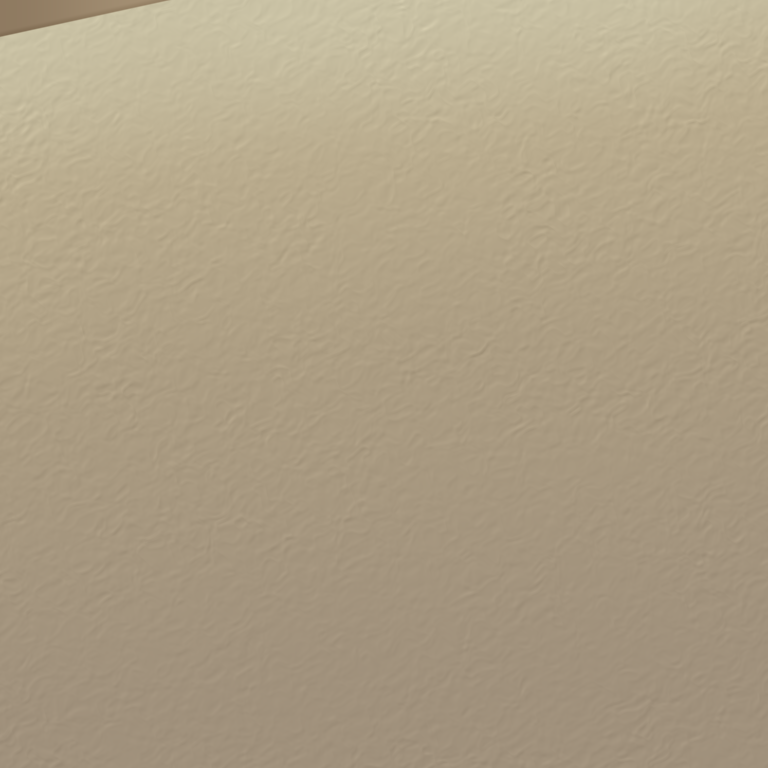
A WebGL 2 fragment shader for this texture:

```glsl
#version 300 es
precision highp float;
uniform vec2 u_resolution;
out vec4 fragColor;

float hash(vec2 cell) {
    uvec2 q = uvec2(ivec2(cell) + 4096) * uvec2(1597334673u, 3812015801u);
    uint n = (q.x ^ q.y) * 1597334673u;
    n = (n ^ (n >> 15)) * 2246822519u;
    return float((n ^ (n >> 13)) >> 8) / 16777216.0;
}

float noise(vec2 p) {
    vec2 cell = floor(p), f = fract(p);
    f = f * f * f * (f * (f * 6.0 - 15.0) + 10.0);
    float low = mix(hash(cell), hash(cell + vec2(1, 0)), f.x);
    float high = mix(hash(cell + vec2(0, 1)), hash(cell + vec2(1, 1)), f.x);
    return mix(low, high, f.y);
}

// Wrinkled leather height, stretched along a rising diagonal
float grainHeight(vec2 p) {
    p += 0.012 * (vec2(noise(p * 42.0), noise(p * 42.0 + 31.0)) - 0.5);
    vec2 q = mat2(0.85, -0.53, 0.53, 0.85) * p * vec2(1.0, 1.0);
    q.x *= 0.68;
    float folds = 1.0 - abs(2.0 * noise(q * 95.0) - 1.0);
    float bumps = noise(q * 135.0 + 17.0);
    float pores = noise(p * 210.0 + 53.0);
    return 0.45 * folds + 0.55 * bumps + 0.18 * pores;
}

// Soft falloff from the lit upper rim to the shaded base
vec3 surfaceColor(float depth) {
    vec3 color = mix(vec3(0.79, 0.76, 0.645), vec3(0.73, 0.675, 0.555), smoothstep(0.02, 0.28, depth));
    color = mix(color, vec3(0.675, 0.615, 0.51), smoothstep(0.16, 0.58, depth));
    return mix(color, vec3(0.628, 0.568, 0.485), smoothstep(0.42, 1.0, depth));
}

void main() {
    vec2 uv = gl_FragCoord.xy / u_resolution;
    float pixel = 1.0 / u_resolution.y;

    // Broad shading with faint cloudy variation
    float depth = 1.0 - uv.y + 0.1 * uv.x;
    depth += 0.035 * (noise(uv * 5.0 + 7.0) - 0.5);
    vec3 color = surfaceColor(depth);

    // Relief lit from the upper left, stronger in patches
    vec2 toLight = 0.0021 * vec2(-0.55, 0.83);
    float relief = grainHeight(uv - toLight) - grainHeight(uv + toLight);
    float patches = mix(0.55, 1.2, noise(uv * 13.0 + 3.0));
    float strength = mix(0.058, 0.042, smoothstep(0.3, 1.0, depth));
    color += strength * patches * relief * vec3(1.0, 0.98, 0.9);

    // Darker plane behind the slanted rim
    float rim = (uv.y - 0.952 - 0.217 * uv.x) / length(vec2(1.0, 0.217));
    vec3 backdrop = mix(vec3(0.56, 0.48, 0.38), vec3(0.64, 0.56, 0.45), smoothstep(0.0, 0.2, uv.x));
    backdrop -= 0.06 * (1.0 - smoothstep(0.0, 0.008, rim));
    color = mix(color, backdrop, smoothstep(-pixel, pixel, rim));

    fragColor = vec4(color, 1.0);
}
```
